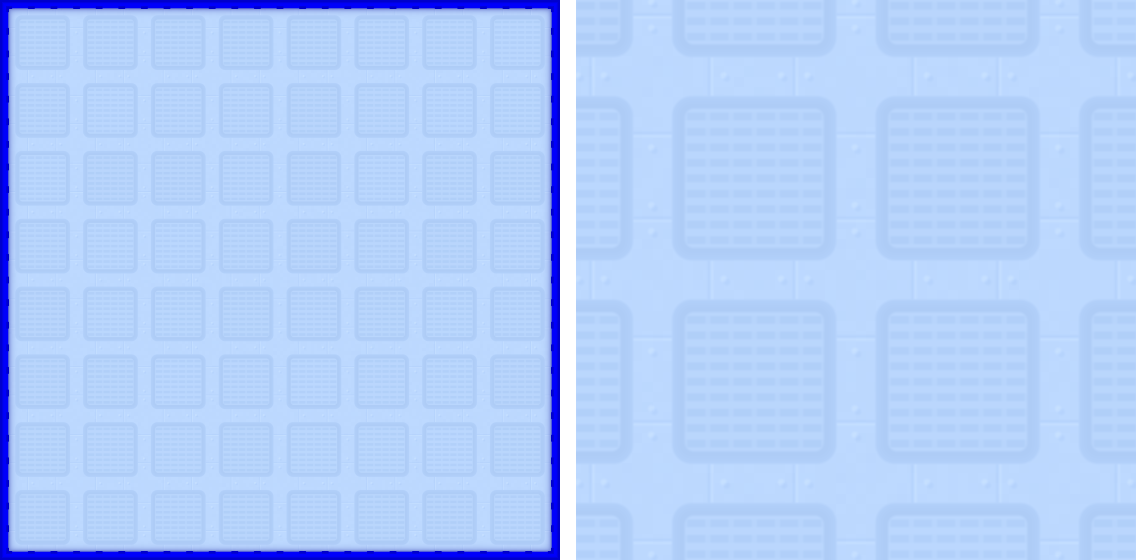
Left, the full canvas; right, a detail of the centre.
Write a three.js fragment shader that draws this pattern.

```glsl
// Pale blue grid of eight by eight vented floor panels with riveted gutters and a blue frame.
varying vec2 vUv;

const float CELLS = 8.0;
const float FRAME = 0.0148;      // frame width, canvas units
const float MARGIN = 0.015625;   // where the grid starts, canvas units
const float SOFT = 0.010;        // edge softness, cell units

const vec3 PLATE = vec3(0.738, 0.848, 0.998);
const vec3 RIM = vec3(0.682, 0.800, 0.965);
const vec3 VENT = vec3(0.728, 0.840, 0.992);
const vec3 SLOT = vec3(0.694, 0.813, 0.976);
const vec3 SHADOW = vec3(0.34, 0.39, 0.77);

float hash(vec2 p) {
  return fract(sin(dot(p, vec2(127.1, 311.7))) * 43758.5453);
}

float inside(float dist, float soft) {
  return 1.0 - smoothstep(-soft, soft, dist);
}

float roundBox(vec2 p, float halfSize, float radius) {
  vec2 q = abs(p) - halfSize + radius;
  return length(max(q, 0.0)) + min(max(q.x, q.y), 0.0) - radius;
}

float stroke(float x, float halfWidth) {
  return inside(abs(x) - halfWidth, SOFT);
}

// Paired dark and light line, as a signed brightness
float seam(float x) {
  return stroke(x - 0.008, 0.005) - stroke(x + 0.008, 0.005);
}

// Small dome lit from the upper left, with y pointing down
float rivet(vec2 p) {
  float lit = inside(length(p + 0.006) - 0.015, SOFT);
  float shade = inside(length(p - 0.010) - 0.015, SOFT);
  return lit - 0.75 * shade;
}

// Seams and rivets of one gutter; p.x runs along it, p.y across
float gutterRelief(vec2 p) {
  float across = inside(abs(p.y) - 0.097, SOFT);
  float relief = 0.85 * (seam(p.x + 0.215) + seam(p.x - 0.202));
  relief += rivet(p - vec2(-0.145, 0.0));
  relief += rivet(p - vec2(0.138, 0.0));
  relief += rivet(p - vec2(0.267, 0.0));
  return relief * across;
}

// Six columns by nine rows of sunken slots
float ventSlots(vec2 p, float halfSize) {
  vec2 grid = (p / halfSize * 0.5 + 0.5) * vec2(6.0, 9.0);
  vec2 q = abs(fract(grid) - 0.5);
  float wide = 1.0 - smoothstep(0.32, 0.46, q.x);
  float tall = 1.0 - smoothstep(0.14, 0.36, q.y);
  return tall * mix(0.3, 1.0, wide);
}

vec3 floorColor(vec2 uv) {
  vec2 grid = (uv - MARGIN) / (1.0 - 2.0 * MARGIN) * CELLS;
  vec2 id = floor(grid);
  vec2 p = (fract(grid) - 0.5) * vec2(1.0, -1.0);
  vec2 edge = p - sign(p) * 0.5;

  // Gutter plates with faint grain
  vec3 color = PLATE + (hash(floor(grid * 20.0)) - 0.5) * 0.006;
  float relief = gutterRelief(vec2(p.x, edge.y)) + gutterRelief(vec2(p.y, edge.x));
  color += relief * vec3(0.036, 0.028, 0.012);

  // Recessed panel: rim, then vent
  float panel = roundBox(p, 0.403, 0.095);
  float vent = roundBox(p, 0.342, 0.045);
  vec3 rim = RIM + 0.012 * smoothstep(-0.05, 0.0, panel);
  color = mix(color, rim, inside(panel, SOFT));
  vec3 slats = mix(VENT, SLOT, ventSlots(p, 0.342));
  slats += (hash(id) - 0.5) * 0.008;
  return mix(color, slats, inside(vent, SOFT));
}

vec3 frameColor(float depth, float along) {
  float blue = mix(0.80, 0.88, smoothstep(0.0026, 0.0040, depth));
  blue = mix(blue, 0.985, smoothstep(0.0052, 0.0068, depth));
  return vec3(0.0, 0.0, blue);
}

// Dark dashes along the inner lip of the frame
float frameDash(float depth, float along) {
  float t = (along - MARGIN) / (1.0 - 2.0 * MARGIN) * CELLS * 3.0;
  float d = abs(fract(t + 0.5) - 0.5);
  return inside(d - 0.15, 0.03) * inside(abs(depth - 0.0138) - 0.0024, 0.0008);
}

void main() {
  vec2 toEdge = min(vUv, 1.0 - vUv);
  float depth = min(toEdge.x, toEdge.y);
  float along = toEdge.x < toEdge.y ? vUv.y : vUv.x;

  // Floor, darkened next to the frame
  vec3 color = floorColor(vUv);
  vec2 gap = max(toEdge - FRAME, 0.0);
  vec2 falloff = exp(-gap / 0.0042);
  float shade = 1.0 - (1.0 - falloff.x) * (1.0 - falloff.y);
  color = mix(color, SHADOW, shade * 0.9);

  // Frame and dashes
  color = mix(color, frameColor(depth, along), inside(depth - FRAME, 0.0009));
  color = mix(color, vec3(0.0, 0.0, 0.80), frameDash(depth, along));
  gl_FragColor = vec4(color, 1.0);
}
```
